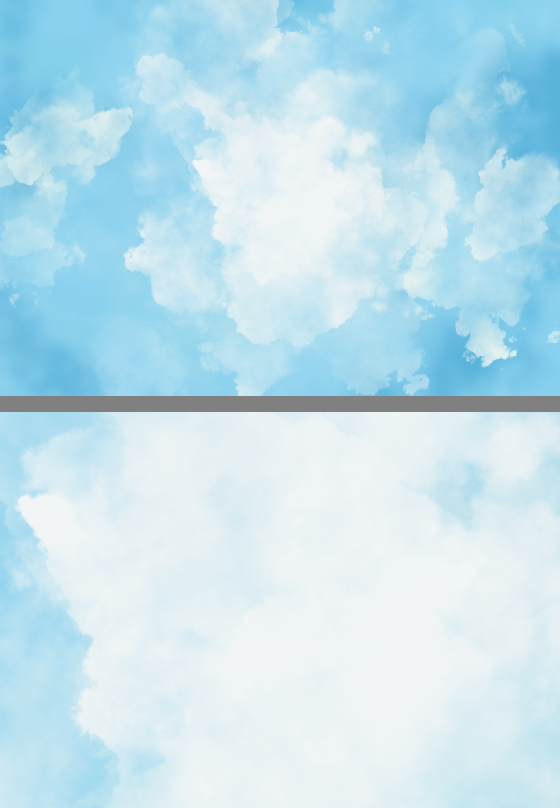
Top, the full canvas; bottom, a detail of the centre.
Give the GLSL for this texture, as a Shadertoy shader.

```glsl
const int PUFFS = 32;
const float GOLDEN_ANGLE = 2.39996;
const vec3 DEEP_SKY = vec3(0.35, 0.70, 0.86);
const vec3 LIGHT_SKY = vec3(0.54, 0.82, 0.935);
const vec3 TEAL_SKY = vec3(0.47, 0.80, 0.88);
const vec3 HAZE = vec3(0.88, 0.945, 0.955);
const vec3 WHITE_CLOUD = vec3(0.95, 0.96, 0.96);
const vec3 PALE_CLOUD = vec3(0.83, 0.93, 0.915);

vec2 hash22(vec2 p) {
    vec3 q = fract(p.xyx * vec3(0.1031, 0.1030, 0.0973));
    q += dot(q, q.yzx + 33.33);
    return fract((q.xx + q.yz) * q.zy);
}

// Gradient noise, roughly -0.7 to 0.7
float gradientNoise(vec2 p) {
    vec2 cell = floor(p), f = p - cell;
    vec2 u = f * f * f * (f * (f * 6.0 - 15.0) + 10.0);
    vec2 e = vec2(0.0, 1.0);
    float a = dot(hash22(cell) * 2.0 - 1.0, f);
    float b = dot(hash22(cell + e.yx) * 2.0 - 1.0, f - e.yx);
    float c = dot(hash22(cell + e.xy) * 2.0 - 1.0, f - e.xy);
    float d = dot(hash22(cell + e.yy) * 2.0 - 1.0, f - e.yy);
    return mix(mix(a, b, u.x), mix(c, d, u.x), u.y);
}

// Smooth fractal noise, centred on zero; gain sets the share of fine detail
float softNoise(vec2 p, int octaves, float gain) {
    float sum = 0.0, amplitude = 0.6;
    for (int i = 0; i < octaves; i++) {
        sum += amplitude * gradientNoise(p);
        p = mat2(1.6, 1.2, -1.2, 1.6) * p + 7.3;
        amplitude *= gain;
    }
    return sum;
}

// Folded noise: round bumps with sharp creases between them
float billow(vec2 p) {
    float sum = 0.0, amplitude = 0.75;
    for (int i = 0; i < 6; i++) {
        sum += amplitude * abs(gradientNoise(p));
        p = mat2(1.6, 1.2, -1.2, 1.6) * p + 3.7;
        amplitude *= 0.56;
    }
    return sum;
}

// Opacity of one puff: crisp on some sides, dissolving on others
float puffAlpha(vec2 p, vec2 centre, float radius, float fade, vec2 seed) {
    float lumps = billow(p * 5.5 + seed) - 0.31;
    float bend = gradientNoise(p * 3.5 + seed.yx);
    float height = radius - length(p - centre) + 0.25 * lumps + 0.14 * bend;
    if (height <= 0.0) return 0.0;
    float blur = smoothstep(-0.12, 0.3, gradientNoise(p * 2.6 + seed + 19.0));
    float edge = smoothstep(0.0, mix(0.014, 0.17, blur), height);
    float interior = mix(1.0, fade, smoothstep(0.0, 0.2, height));
    float wisps = softNoise(p * 6.0 + seed + 41.0, 6, 0.6);
    return edge * interior * max(0.85 + 1.7 * wisps + 0.8 * lumps, 0.0);
}

vec3 skyColour(vec2 p) {
    float light = smoothstep(-0.32, 0.13, softNoise(p * 2.4 + 4.0, 4, 0.54));
    float teal = smoothstep(0.0, 0.35, softNoise(p * 1.7 + 31.0, 3, 0.54));
    return mix(mix(DEEP_SKY, LIGHT_SKY, light), TEAL_SKY, 0.7 * teal);
}

void mainImage(out vec4 fragColor, in vec2 fragCoord) {
    vec2 p = fragCoord / iResolution.y;
    vec2 middle = 0.5 * vec2(iResolution.x / iResolution.y, 1.0);
    vec3 colour = skyColour(p);

    // Broad haze around the middle
    float reach = length((p - middle + vec2(0.05, 0.04)) * vec2(0.85, 1.0));
    float mist = softNoise(p * 3.5 + 11.0, 6, 0.56);
    float haze = 0.6 * smoothstep(0.62, 0.05, reach + 0.3 * mist);
    colour = mix(colour, HAZE, clamp(haze + 0.45 * mist, 0.0, 1.0));

    // Puffs on a spiral, faint outer ones first, bright inner ones last
    for (int i = 0; i < PUFFS; i++) {
        float id = float(i);
        float inward = (id + 0.5) / float(PUFFS);
        vec2 shapeRnd = hash22(vec2(id, 5.0));
        vec2 toneRnd = hash22(vec2(id, 23.0));
        float angle = id * GOLDEN_ANGLE + 0.7;
        vec2 centre = middle - vec2(0.08, 0.05) * inward
            + 0.97 * middle * pow(1.0 - inward, 0.55) * vec2(cos(angle), sin(angle))
            + 0.12 * (shapeRnd - 0.5);
        float radius = mix(0.12, 0.17, inward) + 0.07 * shapeRnd.x;
        float alpha = puffAlpha(p, centre, radius, mix(0.4, 0.85, inward), vec2(id * 13.7, id * 8.3));
        float strength = mix(0.48, 0.74, inward) + 0.45 * (toneRnd.x - 0.5);
        vec3 tint = mix(WHITE_CLOUD, PALE_CLOUD, toneRnd.y * (1.0 - inward));

        // Every fifth puff is a gap of open sky
        if (i % 5 == 2) tint = LIGHT_SKY;
        colour = mix(colour, tint, clamp(alpha * strength, 0.0, 1.0));
    }

    fragColor = vec4(colour, 1.0);
}
```
